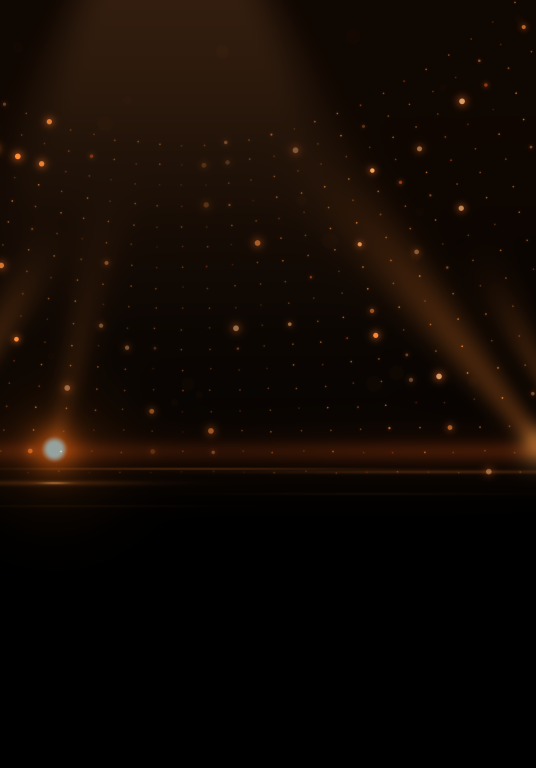
Write a Shadertoy shader that draws this background.

```glsl
const vec3 AMBER = vec3(0.30, 0.155, 0.05);
const vec3 EMBER = vec3(0.26, 0.095, 0.02);
const vec3 SPARK = vec3(0.80, 0.47, 0.20);
const float HORIZON = 0.412;

float hash(vec2 p) {
    vec3 q = fract(p.xyx * vec3(0.1031, 0.1030, 0.0973));
    q += dot(q, q.yzx + 33.33);
    return fract((q.x + q.y) * q.z);
}

float bell(float x, float width) {
    return exp(-x * x / (width * width));
}

// Soft cone of light leaving a lamp
float beam(vec2 p, vec2 lamp, vec2 target, float startWidth, float spread, float reach) {
    vec2 axis = normalize(target - lamp);
    vec2 d = p - lamp;
    float along = dot(d, axis);
    float across = d.x * axis.y - d.y * axis.x;
    float width = startWidth + spread * max(along, 0.0);
    float fade = smoothstep(-0.01, 0.02, along) * (1.0 - smoothstep(reach * 0.25, reach, along));
    return bell(across, width) * fade;
}

// Wide light falling from above
float spotlight(vec2 p, float centre) {
    float depth = 1.0 - p.y;
    float halfWidth = 0.135 + 0.46 * depth;
    float softness = 0.055 + 0.12 * depth;
    float side = abs(p.x - centre - 0.02 * depth);
    float cone = 1.0 - smoothstep(halfWidth - softness, halfWidth + softness * 0.6, side);
    return cone * exp(-pow(depth / 0.27, 1.6));
}

// Thin reflected streak with tapered ends
float streak(vec2 p, vec2 centre, float halfLength, float thickness) {
    return bell(p.x - centre.x, halfLength) * bell(p.y - centre.y, thickness);
}

vec3 sparkColour(vec2 d, vec2 id, float pixel) {
    float size = hash(id + 41.0);
    float large = smoothstep(0.80, 1.0, size);
    float radius = mix(0.0010, 0.0037, large);
    float dist = length(d);
    float core = 1.0 - smoothstep(radius - pixel, radius + pixel, dist);
    float halo = bell(dist, radius * 2.3) * (0.12 + 0.38 * large);
    float level = mix(0.22, 0.75, hash(id + 7.0)) + 0.15 * large;
    vec3 tint = mix(SPARK, vec3(0.75, 0.65, 0.50), large * step(0.55, hash(id + 19.0)));
    tint = mix(tint, vec3(0.65, 0.20, 0.06), step(0.90, hash(id + 23.0)));
    return level * (tint * core + SPARK * vec3(1.0, 0.75, 0.5) * halo);
}

// Bowed lattice: rows flatten and columns spread toward the floor
vec3 sparkLattice(vec2 p, float centre, float pixel) {
    const float TOP = 0.811, PITCH = 0.0266, BOW = 0.975, FLAT_ROW = 14.5;
    float x2 = (p.x - centre) * (p.x - centre);
    float nearest = round((TOP + BOW * x2 - p.y) / (PITCH + BOW * x2 / FLAT_ROW));
    vec3 light = vec3(0.0);
    for (int j = -1; j <= 1; j++) {
        float row = nearest + float(j);
        if (row < 0.0 || row > 16.0) continue;
        float spacing = 0.029 + 0.00069 * row;
        float bow = BOW * max(1.0 - row / FLAT_ROW, 0.0);
        float column = round((p.x - centre) / spacing);
        for (int i = -1; i <= 1; i++) {
            vec2 id = vec2(column + float(i), row);
            float x = id.x * spacing;
            vec2 spot = vec2(centre + x, TOP - PITCH * row + bow * x * x);
            spot += (vec2(hash(id + 3.0), hash(id + 11.0)) - 0.5) * 0.003;
            float level = mix(0.55, 1.0, smoothstep(0.05, 0.25, abs(x)));
            level *= 1.0 - 0.5 * smoothstep(14.0, 16.0, row);
            light += level * sparkColour(p - spot, id, pixel);
        }
    }
    return light;
}

// Large out-of-focus discs
float bokeh(vec2 p, float aspect) {
    float light = 0.0;
    for (int i = 0; i < 18; i++) {
        float n = float(i);
        vec2 spot = vec2(hash(vec2(n, 2.0)) * aspect, mix(0.44, 0.98, hash(vec2(n, 5.0))));
        float radius = mix(0.005, 0.013, hash(vec2(n, 9.0)));
        light += 1.0 - smoothstep(radius * 0.7, radius * 1.1, length(p - spot));
    }
    return light;
}

void mainImage(out vec4 fragColor, in vec2 fragCoord) {
    vec2 p = fragCoord / iResolution.y;
    float pixel = 0.7 / iResolution.y;
    float aspect = iResolution.x / iResolution.y;
    vec2 leftLamp = vec2(0.071, 0.415);
    vec2 rightLamp = vec2(aspect + 0.006, 0.418);

    // Dark hall and overhead light
    float hall = smoothstep(0.315, 0.40, p.y);
    vec3 colour = hall * mix(vec3(0.026, 0.012, 0.003), vec3(0.060, 0.026, 0.005), smoothstep(0.45, 0.9, p.y));
    colour += vec3(0.135, 0.088, 0.050) * spotlight(p, 0.225);

    // Angled beams
    colour += AMBER * 0.78 * beam(p, rightLamp, vec2(0.482, 0.70), 0.014, 0.072, 0.55);
    colour += AMBER * 0.55 * beam(p, vec2(0.735, 0.458), vec2(0.638, 0.635), 0.012, 0.08, 0.27);
    colour += AMBER * 0.32 * beam(p, leftLamp, vec2(0.137, 0.713), 0.012, 0.07, 0.40);
    colour += AMBER * 0.55 * beam(p, vec2(-0.05, 0.482), vec2(0.052, 0.661), 0.014, 0.08, 0.28);

    // Horizon band and floor reflections
    float ends = 0.55 + 0.45 * smoothstep(0.15, 0.65, p.x) + 0.3 * bell(p.x - leftLamp.x, 0.14);
    colour += EMBER * ends * (0.60 * bell(p.y - HORIZON, 0.013) + 0.20 * bell(p.y - HORIZON, 0.035));
    colour += AMBER * 0.65 * streak(p, vec2(0.25, 0.3895), 0.20, 0.0016);
    colour += AMBER * 0.60 * streak(p, vec2(0.57, 0.3855), 0.22, 0.0025);
    colour += AMBER * 0.50 * streak(p, vec2(0.06, 0.371), 0.13, 0.0035);
    colour += AMBER * 0.18 * streak(p, vec2(0.48, 0.357), 0.18, 0.0015);
    colour += AMBER * 0.16 * streak(p, vec2(0.09, 0.341), 0.15, 0.0015);

    // Lamps
    float leftDist = length(p - leftLamp);
    colour += vec3(0.36, 0.16, 0.025) * (bell(leftDist, 0.032) + 0.28 * bell(leftDist, 0.085));
    colour = mix(colour, vec3(0.58, 0.63, 0.61), 1.0 - smoothstep(0.008, 0.019, leftDist));
    colour += vec3(0.32, 0.24, 0.12) * bell(length(p - rightLamp), 0.026);
    colour += vec3(0.30, 0.24, 0.14) * streak(p, vec2(leftLamp.x, 0.371), 0.018, 0.0016);

    // Sparks and soft discs
    colour += sparkLattice(p, 0.237, pixel);
    colour += vec3(0.018, 0.008, 0.003) * bokeh(p, aspect);

    fragColor = vec4(clamp(colour, 0.0, 1.0), 1.0);
}
```
